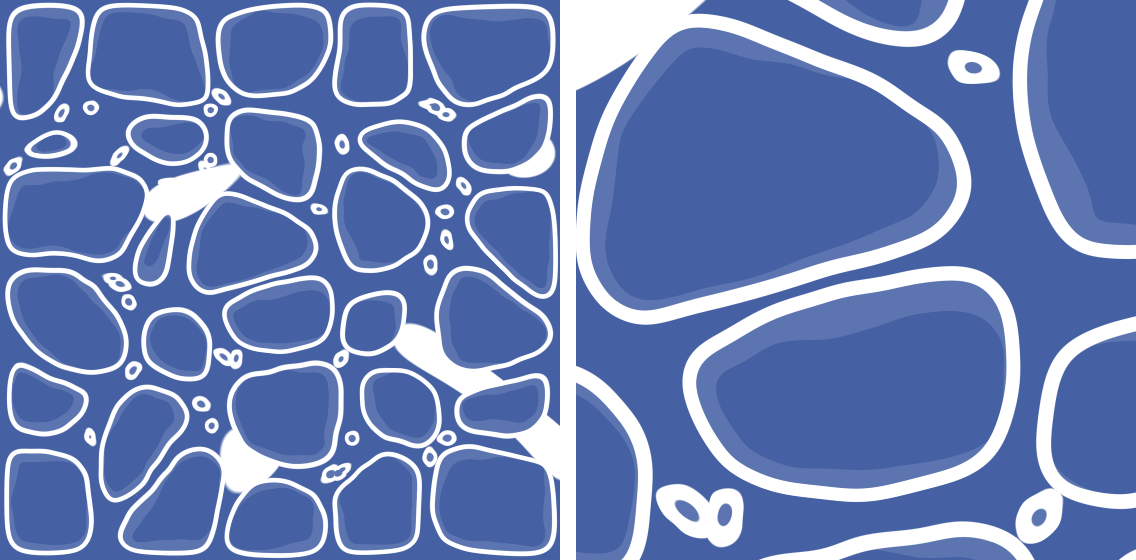
Left: the whole. Right: its middle third, enlarged.
Give the GLSL for this texture, as a Shadertoy shader.

```glsl
const vec3 BLUE = vec3(0.27, 0.38, 0.64);
const vec3 PALE = vec3(0.36, 0.46, 0.69);
const vec3 WHITE = vec3(1.0);

const vec2 STONE_GRID = vec2(5.0, 6.0);
const float STONE_JITTER = 0.68;
const float SIZE_SPREAD = 0.011;
const float CORNER_ROUNDING = 0.021;
const float WARP = 0.024;
const float WOBBLE = 0.0016;
const float LINE_WIDTH = 0.0086;
const float GAP = 0.0115;
const float GAP_SPREAD = 0.005;
const float RIM = 0.0135;
const float RIM_SPREAD = 0.014;
const float PEBBLE_GRID = 32.0;
const float PEBBLE_DEPTH = -0.008;
const float FILL_LEVEL = 0.84;

vec3 hash3(vec2 cell) {
    vec3 h = fract(cell.xyx * vec3(0.1031, 0.1030, 0.0973) + 0.37);
    h += dot(h, h.yxz + 33.33);
    return fract((h.xxy + h.yzz) * h.zyx);
}

// Layered sines, from -1 to 1
float wave(vec2 p) {
    return 0.5 * (sin(p.x + 1.7 * sin(0.8 * p.y))
                + sin(1.1 * p.y + 1.3 * sin(0.7 * p.x + 2.0)));
}

vec2 bend(vec2 p) {
    vec2 broad = vec2(wave(p.yx * 15.0 + 1.3), wave(p * 16.0 + 5.1));
    vec2 fine = vec2(wave(p.yx * 75.0), wave(p * 83.0 + 2.0));
    return p + WARP * broad + WOBBLE * fine;
}

// Seed position and size weight of a stone
vec3 stoneSeed(vec2 cell) {
    vec3 h = hash3(cell + 17.0);
    return vec3((cell + 0.5 + STONE_JITTER * (h.xy - 0.5)) / STONE_GRID, SIZE_SPREAD * h.z);
}

bool onGrid(vec2 cell) {
    return all(greaterThanEqual(cell, vec2(0.0))) && all(lessThan(cell, STONE_GRID));
}

// Rounded distance to the border of the weighted Voronoi cell
float stoneField(vec2 canvas) {
    vec2 p = bend(canvas);
    vec2 base = clamp(floor(p * STONE_GRID), vec2(0.0), STONE_GRID - 1.0);
    vec2 homeCell = base;
    vec3 home = vec3(0.0);
    float nearest = 1e3;
    for (int y = -2; y <= 2; y++)
    for (int x = -2; x <= 2; x++) {
        vec2 cell = base + vec2(x, y);
        if (!onGrid(cell)) continue;
        vec3 seed = stoneSeed(cell);
        vec2 v = p - seed.xy;
        float power = dot(v, v) - seed.z;
        if (power < nearest) { nearest = power; home = seed; homeCell = cell; }
    }

    vec4 sides = exp(-vec4(canvas, 1.0 - canvas) / CORNER_ROUNDING);
    float total = dot(sides, vec4(1.0));
    for (int y = -2; y <= 2; y++)
    for (int x = -2; x <= 2; x++) {
        vec2 cell = base + vec2(x, y);
        if (!onGrid(cell) || cell == homeCell) continue;
        vec3 seed = stoneSeed(cell);
        vec2 v = p - seed.xy;
        float edge = (dot(v, v) - seed.z - nearest) / (2.0 * distance(seed.xy, home.xy));
        total += exp(-edge / CORNER_ROUNDING);
    }
    return -CORNER_ROUNDING * log(total);
}

// Distance to the small ellipses lying where gaps meet
float pebbleField(vec2 p) {
    float result = 1.0;
    vec2 base = floor(p * PEBBLE_GRID);
    for (int y = -1; y <= 1; y++)
    for (int x = -1; x <= 1; x++) {
        vec2 cell = base + vec2(x, y);
        vec3 h = hash3(cell + 91.0);
        vec2 centre = clamp((cell + h.xy) / PEBBLE_GRID, 0.018, 0.982);
        vec2 q = p - centre;
        if (dot(q, q) > 0.0009 || stoneField(centre) > PEBBLE_DEPTH) continue;
        float angle = 6.2832 * h.z;
        float c = cos(angle), s = sin(angle);
        q = mat2(c, -s, s, c) * q;
        vec2 radius = vec2(mix(0.009, 0.016, h.x), mix(0.006, 0.010, h.y));
        float d = (length(q / radius) - 1.0) * radius.y;
        result = min(result, d + 0.001 * wave(p * 210.0));
    }
    return result;
}

void mainImage(out vec4 fragColor, in vec2 fragCoord) {
    vec2 p = fragCoord / iResolution.xy;
    float aa = 0.7 / min(iResolution.x, iResolution.y);

    // Even out the distance so lines keep their width
    float field = stoneField(p);
    const float STEP = 0.0015;
    vec2 slope = vec2(stoneField(p + vec2(STEP, 0.0)), stoneField(p + vec2(0.0, STEP))) - field;
    float steepness = clamp(length(slope) / STEP, 0.45, 1.6);
    float inside = (field - GAP - GAP_SPREAD * wave(p * 13.0 + 3.0)) / steepness;

    // Pale rim of uneven width within each stone
    float rim = max(0.003, RIM + RIM_SPREAD * wave(p * 24.0 + 7.0) + 0.002 * wave(p * 95.0));
    float rimMask = smoothstep(-aa, aa, inside) * (1.0 - smoothstep(-aa, aa, inside - rim));
    vec3 color = mix(BLUE, PALE, rimMask);

    // Pebbles, then outlines and a few filled gaps
    float pebble = pebbleField(p);
    color = mix(color, PALE, 1.0 - smoothstep(-aa, aa, pebble + 0.002));
    float ink = min(abs(inside) - 0.5 * LINE_WIDTH, abs(pebble) - 0.42 * LINE_WIDTH);
    float filled = max(inside, (FILL_LEVEL - wave(p * 12.0 + 4.0)) * 0.08);
    ink = min(ink, filled);
    color = mix(color, WHITE, 1.0 - smoothstep(-aa, aa, ink));

    fragColor = vec4(color, 1.0);
}
```
